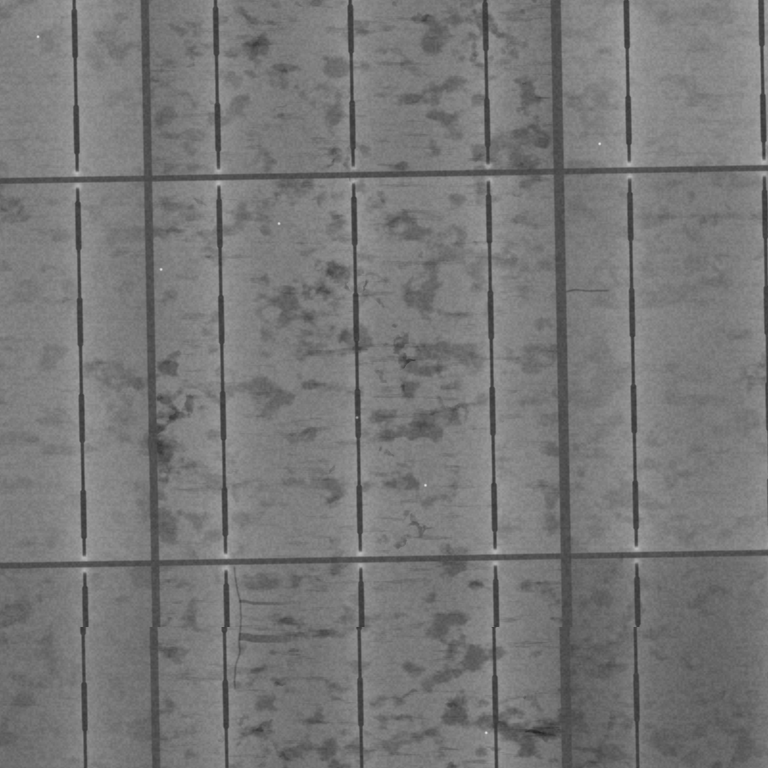
Reproduce this texture procedurally as a WebGL 2 fragment shader.

```glsl
#version 300 es
precision highp float;
// Grey luminescence view of a slightly skewed solar panel: cells, dashed busbars, dark stains and grain.
uniform vec2 u_resolution;
out vec4 fragColor;

float hash(vec2 cell) {
  uvec2 q = uvec2(ivec2(cell)) * uvec2(1597334677u, 3812015801u);
  uint n = (q.x ^ q.y) * 1597334677u;
  n = (n ^ (n >> 15)) * 2246822519u;
  return float((n ^ (n >> 13)) >> 8) / 16777216.0;
}

float noise(vec2 p) {
  vec2 i = floor(p), f = fract(p);
  f = f * f * (3.0 - 2.0 * f);
  return mix(mix(hash(i), hash(i + vec2(1, 0)), f.x),
             mix(hash(i + vec2(0, 1)), hash(i + vec2(1, 1)), f.x), f.y);
}

float fbm(vec2 p) {
  float sum = 0.0, amp = 0.53;
  for (int i = 0; i < 4; i++) {
    sum += amp * noise(p);
    p = mat2(1.9, 0.25, -0.25, 1.9) * p + 17.3;
    amp *= 0.5;
  }
  return sum;
}

float stroke(float dist, float halfWidth) {
  float soft = max(0.0016, 0.75 / u_resolution.y);
  return 1.0 - smoothstep(halfWidth - soft, halfWidth + soft, abs(dist));
}

float span(float x, float from, float to) {
  return smoothstep(from, from + 0.006, x) - smoothstep(to - 0.006, to, x);
}

// Irregular soft stains, one jittered candidate per grid square
float stains(vec2 p, float scale, float chance) {
  vec2 q = p * scale;
  vec2 wobble = vec2(fbm(p * 45.0), fbm(p * 52.0 + 31.0)) - 0.5;
  float dark = 0.0;
  for (int y = -1; y <= 1; y++)
    for (int x = -1; x <= 1; x++) {
      vec2 id = floor(q) + vec2(x, y);
      vec2 jitter = vec2(hash(id + 11.0), hash(id + 57.0));
      vec2 d = q - id - jitter + wobble * 0.9;
      float size = mix(0.16, 0.36, hash(id + 83.0));
      float present = step(hash(id + 131.0), chance);
      dark = max(dark, present * (1.0 - smoothstep(0.2, 1.0, length(d * vec2(0.8, 1.25)) / size)));
    }
  return dark;
}

void main() {
  vec2 p = gl_FragCoord.xy / u_resolution;
  float down = 1.0 - p.y;

  // Skewed panel axes, with a small sideways scan jump near the bottom
  float u = p.x - 0.0185 * down + 0.0035 * step(0.817, down);
  float v = down + 0.017 * p.x;
  vec2 grid = (vec2(u, v) - vec2(0.1885, 0.2357)) / vec2(0.535, 0.501);
  vec2 local = fract(grid) * vec2(0.535, 0.501);
  vec2 gap = abs(fract(grid + 0.5) - 0.5) * vec2(0.535, 0.501);

  // Base level of each cell, one column of cells per matrix column
  mat3 cellLevel = mat3(0.535, 0.51, 0.465,
                        0.485, 0.515, 0.485,
                        0.55, 0.505, 0.435);
  ivec2 cell = clamp(ivec2(floor(grid)) + 1, 0, 2);
  float light = cellLevel[cell.x][cell.y];
  light += 0.09 * (fbm(p * vec2(5.0, 3.5) + 4.0) - 0.5);

  // Glow along the three busbars of each cell
  float barIndex = clamp(round((local.x - 0.092) / 0.1755), 0.0, 2.0);
  float bar = local.x - 0.092 - 0.1755 * barIndex;
  light += 0.095 * exp(-abs(bar) / 0.027) - 0.02;
  light -= 0.03 * exp(-gap.x / 0.025);

  // Stains, denser in the middle column, with fine horizontal smears
  float zone = mix(0.45, 1.0, span(u, 0.18, 0.73)) * (0.6 + 0.8 * noise(p * 6.0 + 2.0));
  float mottle = smoothstep(0.53, 0.76, fbm(p * vec2(32.0, 46.0)));
  float smear = smoothstep(0.6, 0.85, fbm(p * vec2(24.0, 120.0) + 70.0));
  float blots = stains(p + 3.0, 9.0, 0.28) * (0.35 + fbm(p * 70.0));
  float flecks = stains(p + 7.0, 26.0, 0.3);
  light -= zone * (0.11 * mottle + 0.06 * smear + 0.13 * blots + 0.08 * flecks);

  // Hairline cracks and the shaded streaks beside one of them
  float bend = 0.305 + 0.010 * (1.0 - abs(down - 0.815) / 0.075) + 0.004 * (noise(vec2(down * 60.0, 3.0)) - 0.5);
  light -= 0.12 * stroke(p.x - bend, 0.0012) * span(down, 0.735, 0.9);
  float ripple = 0.004 * (noise(vec2(p.x * 60.0, 9.0)) - 0.5);
  light -= 0.13 * stroke(down - 0.379 + ripple, 0.0012) * span(p.x, 0.735, 0.795);
  float fade = span(p.x, 0.308, 0.42) * (1.0 - smoothstep(0.32, 0.42, p.x));
  light -= 0.13 * fade * (stroke(down - 0.785 + ripple, 0.002) + stroke(down - 0.831 + ripple, 0.005));

  // Dashed busbars: four thick sections per cell, broken at the row gaps
  float dash = abs(fract(local.y / 0.12525) - 0.48) * 0.12525;
  float barWidth = mix(0.0021, 0.0036, 1.0 - smoothstep(0.029, 0.033, dash));
  float barEnd = smoothstep(0.008, 0.013, gap.y);
  light = mix(light, 0.23, 0.92 * stroke(bar, barWidth) * barEnd);
  light += 0.13 * exp(-pow(length(vec2(bar, gap.y - 0.009)) / 0.005, 2.0));

  // Dark gaps between cells
  float columnWidth = mix(0.0052, 0.0066, step(0.5, u));
  light = mix(light, 0.30, 0.92 * stroke(gap.x, columnWidth));
  light = mix(light, 0.29, 0.9 * stroke(gap.y, 0.0038));

  // Rare bright specks, scan lines and sensor grain
  vec2 speckId = floor(p * 12.0);
  vec2 speckAt = 0.2 + 0.6 * vec2(hash(speckId + 211.0), hash(speckId + 307.0));
  float speck = length(fract(p * 12.0) - speckAt) / 12.0;
  light += 0.4 * stroke(speck, 0.0014) * step(hash(speckId + 401.0), 0.045);
  light += 0.014 * (noise(vec2(p.x * 4.0, p.y * 260.0)) - 0.5);
  light += 0.05 * (noise(p * 400.0) - 0.5) + 0.03 * (noise(p * 210.0 + 90.0) - 0.5);

  fragColor = vec4(vec3(clamp(light, 0.0, 1.0)), 1.0);
}
```
